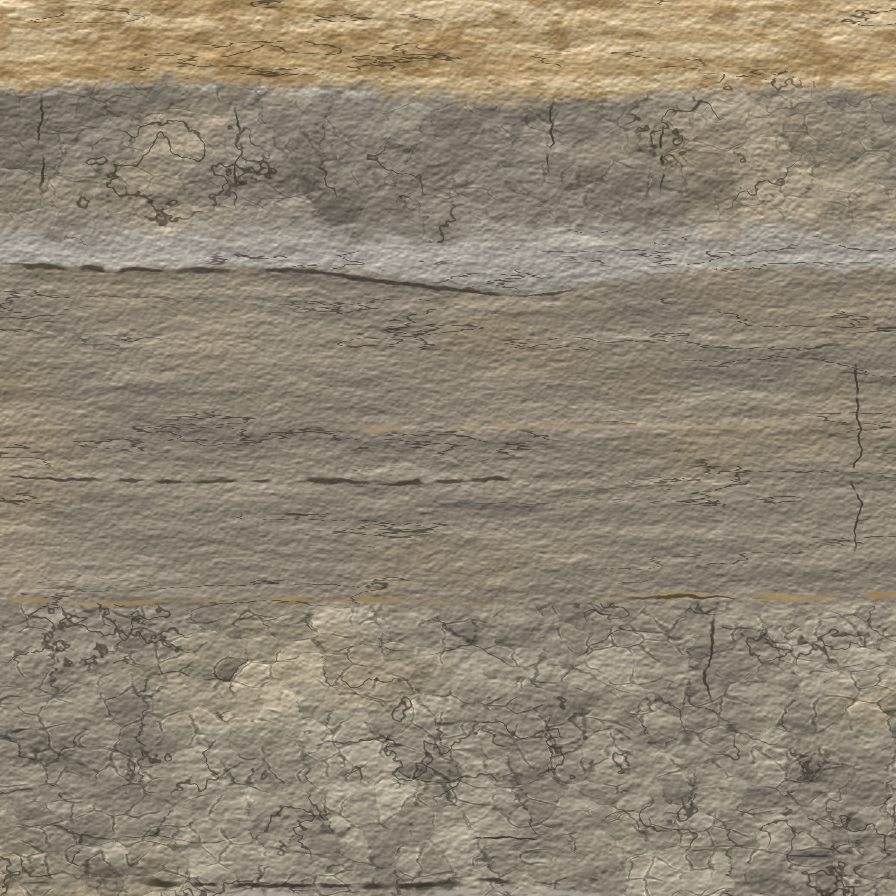
Write a WebGL 1 fragment shader that draws this texture.

```glsl
precision highp float;
// Weathered cliff section: ochre cap, rough grey bed, pale seam, thin laminae, blocky base.
// Layers are coloured by depth, then lit from above using a noise relief with coarse grain;
// Voronoi facets, noise-contour fissures, broken seams and thin cracks add the structure.
uniform vec2 u_resolution;

const vec3 OCHRE = vec3(0.69, 0.59, 0.43);
const vec3 OCHRE_PALE = vec3(0.79, 0.71, 0.57);
const vec3 RUST = vec3(0.54, 0.43, 0.27);
const vec3 ROUGH_GREY = vec3(0.53, 0.50, 0.45);
const vec3 PALE_GREY = vec3(0.67, 0.65, 0.615);
const vec3 LAMINA = vec3(0.54, 0.505, 0.45);
const vec3 BLOCK = vec3(0.575, 0.545, 0.485);
const vec3 SHADOW = vec3(0.20, 0.175, 0.15);
const float CAP_DEPTH = 0.100;
const float PALE_TOP = 0.255;
const float PALE_BASE = 0.297;
const float BLOCK_TOP = 0.675;
const float LIGHT_STEP = 0.002;
const float RELIEF = 2.5;
const float GRAIN = 0.11;

float hash(vec2 p) {
  vec3 q = fract(p.xyx * 0.1031);
  q += dot(q, q.yzx + 33.33);
  return fract((q.x + q.y) * q.z);
}
float noise(vec2 p) {
  vec2 i = floor(p), f = fract(p);
  f = f * f * (3.0 - 2.0 * f);
  return mix(mix(hash(i), hash(i + vec2(1.0, 0.0)), f.x),
             mix(hash(i + vec2(0.0, 1.0)), hash(i + 1.0), f.x), f.y);
}
float fbm(vec2 p) {
  float sum = 0.0, amp = 0.5;
  for (int i = 0; i < 5; i++) {
    sum += amp * noise(p);
    p = mat2(1.96, 0.16, -0.16, 1.96) * p + 17.3;
    amp *= 0.56;
  }
  return sum;
}
// Rock height: flat beds or irregular lumps, plus grain.
float relief(vec2 q, float bedded) {
  float lumps = fbm(q * vec2(15.0, 22.0));
  float beds = fbm(q * vec2(14.0, 48.0) + vec2(0.0, lumps));
  float grain = noise(q * vec2(150.0, 230.0)) + 0.8 * noise(q * vec2(260.0, 350.0));
  return mix(lumps * 1.2, beds * 0.75, bedded) + GRAIN * grain;
}
// Facets: x = distance to the cell border, y = tilt shade of the cell.
vec2 facets(vec2 p) {
  float near = 9.0, next = 9.0, tilt = 0.0;
  for (int k = 0; k < 9; k++) {
    vec2 c = floor(p) + vec2(mod(float(k), 3.0), floor(float(k) / 3.0)) - 1.0;
    vec2 r = c + vec2(hash(c), hash(c + 41.7)) - p;
    float d = length(r);
    next = min(next, max(d, near));
    if (d < near) tilt = hash(c + 7.1) - 0.5 + r.y * (hash(c + 3.9) - 0.2);
    near = min(near, d);
  }
  return vec2(next - near, tilt);
}
// Sparse thin lines along a noise contour.
float fissure(vec2 p) {
  float gap = smoothstep(0.48, 0.70, noise(p * 0.8 + 9.0));
  return gap * (1.0 - smoothstep(0.004, 0.022, abs(fbm(p) - 0.54)));
}
float span(float v, float a, float b, float soft) {
  return smoothstep(a - soft, a + soft, v) * (1.0 - smoothstep(b - soft, b + soft, v));
}
// Horizontal seam that swells, thins and breaks along its length.
float seam(vec2 q, float depth, float x0, float x1, float width) {
  float y = depth + 0.009 * (noise(vec2(q.x * 9.0, depth * 90.0)) - 0.5)
          + 0.006 * (fbm(vec2(q.x * 60.0, q.y * 90.0)) - 0.5);
  float w = width * smoothstep(0.15, 0.9, fbm(vec2(q.x * 22.0, depth * 50.0)));
  return (1.0 - smoothstep(w * 0.4, w + 0.001, abs(q.y - y))) * span(q.x, x0, x1, 0.02)
       * smoothstep(0.22, 0.5, noise(q * vec2(48.0, 90.0)));
}
float crack(vec2 q, float x, float d0, float d1) {
  float path = x + 0.022 * (fbm(vec2(x * 91.0, q.y * 32.0)) - 0.5);
  float w = 0.0022 * noise(vec2(x * 33.0, q.y * 70.0));
  return (1.0 - smoothstep(w * 0.4, w + 0.001, abs(q.x - path))) * span(q.y, d0, d1, 0.012)
       * smoothstep(0.15, 0.45, noise(q * 95.0));
}
void main() {
  vec2 q = gl_FragCoord.xy / u_resolution;
  q.y = 1.0 - q.y; // depth below the top edge
  float broad = fbm(q * vec2(5.0, 8.0) + 4.0);
  float fine = fbm(q * vec2(32.0, 75.0));
  float streak = fbm(q * vec2(4.0, 60.0) + vec2(0.0, broad));
  float ragged = (fine - 0.55) * 0.03;

  // Layer boundaries
  float sag = (q.x - 0.56) / 0.16;
  float capEdge = CAP_DEPTH + 0.022 * (noise(vec2(q.x * 7.0, 3.0)) - 0.6) + 0.014 * exp(-sag * sag);
  float paleEdge = PALE_BASE + 0.026 * exp(-sag * sag) + 0.008 * (noise(vec2(q.x * 8.0, 5.0)) - 0.4);
  float cap = 1.0 - smoothstep(-0.012, 0.008, q.y - capEdge - ragged);
  float below = smoothstep(-0.003, 0.003, q.y - paleEdge + ragged * 0.4);
  float pale = smoothstep(-0.022, 0.022, q.y - PALE_TOP + ragged * 2.0) * (1.0 - below);
  float block = smoothstep(-0.008, 0.012, q.y - BLOCK_TOP + ragged * 0.5);
  float bedded = max(below * (1.0 - block) * 0.75, max(cap * 0.5, pale * 0.7));

  // Layer colours
  vec3 col = mix(ROUGH_GREY * (0.78 + 0.38 * broad), LAMINA * (0.80 + 0.38 * streak), below);
  col = mix(col, PALE_GREY * (0.82 + 0.3 * streak), pale * 0.8);
  col = mix(col, BLOCK * (0.87 + 0.24 * broad), block);
  vec3 capColour = mix(OCHRE, OCHRE_PALE, smoothstep(0.45, 0.75, streak));
  col = mix(col, mix(capColour, RUST, 0.6 * smoothstep(0.52, 0.75, fine)), cap);
  col = mix(col, OCHRE, 0.22 * smoothstep(0.54, 0.78, broad) * (1.0 - max(cap, pale)));
  col = mix(col, PALE_GREY, 0.6 * seam(q, capEdge + 0.004, 0.03, 0.42, 0.008));

  // Broken facets with dark joints and bright rims
  vec2 warp = vec2(fine * 0.35, broad * 1.6);
  vec2 big = facets(q * vec2(11.0, 15.0) + warp);
  vec2 small = facets(q * vec2(27.0, 37.0) + warp * 1.5);
  float broken = max(block, 0.6 * (1.0 - max(cap, max(pale, below))));
  float joints = (1.0 - smoothstep(0.01, 0.05, big.x)) * smoothstep(0.40, 0.62, fine);
  joints = max(joints, 0.7 * (1.0 - smoothstep(0.02, 0.09, small.x)) * smoothstep(0.46, 0.62, fine));
  float rim = span(small.x, 0.10, 0.17, 0.03) * smoothstep(0.45, 0.65, fine);
  col *= 1.0 + broken * (0.17 * big.y + 0.17 * small.y + 0.14 * rim - 0.32 * joints);

  // Light from above and a little from the left
  float lit = relief(q, bedded) - relief(q - LIGHT_STEP * vec2(0.45, 1.0), bedded);
  col *= 1.0 + clamp(lit * RELIEF, -0.42, 0.36);
  float dark = 0.6 * fissure(q * mix(vec2(15.0, 19.0), vec2(9.0, 56.0), step(0.5, bedded)));

  // Ochre seams and dark parting planes
  float rust = max(seam(q, 0.671, -0.1, 0.54, 0.005), seam(q, 0.664, 0.68, 1.1, 0.007));
  col = mix(col, mix(RUST, OCHRE, fine), 0.85 * rust);
  col = mix(col, OCHRE, 0.5 * seam(q, 0.475, 0.40, 0.86, 0.006));
  col = mix(col, PALE_GREY, 0.75 * seam(q, 0.996, 0.18, 0.68, 0.008));
  dark = max(dark, 0.7 * max(seam(q, paleEdge + 0.004, -0.1, 0.64, 0.004), seam(q, 0.535, -0.1, 0.6, 0.004)));
  dark = max(dark, 0.7 * max(seam(q, 0.573, 0.31, 0.42, 0.004), seam(q, 0.665, 0.7, 0.84, 0.003)));
  dark = max(dark, 0.8 * max(seam(q, 0.986, 0.16, 0.62, 0.006), seam(q, 0.935, 0.52, 0.62, 0.005)));

  // Vertical cracks
  float cracks = max(crack(q, 0.735, 0.14, 0.21), crack(q, 0.612, 0.115, 0.19));
  cracks = max(cracks, max(crack(q, 0.045, 0.11, 0.21), crack(q, 0.265, 0.12, 0.21)));
  cracks = max(cracks, max(crack(q, 0.955, 0.4, 0.62), crack(q, 0.793, 0.69, 0.78)));
  col = mix(col, SHADOW, max(dark, 0.75 * cracks));
  gl_FragColor = vec4(clamp(col, 0.0, 1.0), 1.0);
}
```
